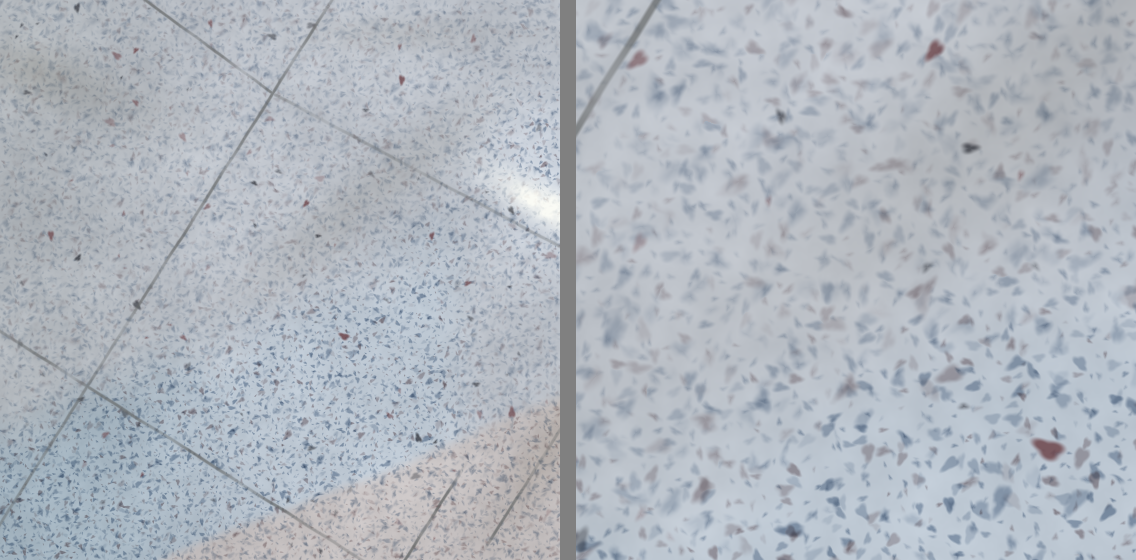
Left, the full canvas; right, a detail of the centre.
Give the GLSL for this texture, as a Shadertoy shader.

```glsl
// Worn terrazzo floor seen at an angle: a skewed grid of thin tile joints over
// pale grey stone, with layers of jittered stone chips. Soft stains, a cool
// reflection, a warm corner and a white window glare vary the surface.

vec2 hash2(vec2 p) {
    vec3 q = fract(p.xyx * vec3(.1031, .1030, .0973));
    q += dot(q, q.yzx + 33.33);
    return fract((q.xx + q.yz) * q.zy);
}

float gradDot(vec2 cell, vec2 offset) {
    float angle = 6.2832 * hash2(cell).x;
    return dot(vec2(cos(angle), sin(angle)), offset);
}

// Gradient noise, roughly -0.7 to 0.7
float noise(vec2 p) {
    vec2 i = floor(p), f = p - i, e = vec2(1, 0);
    vec2 w = f * f * f * (f * (f * 6. - 15.) + 10.);
    return mix(mix(gradDot(i, f), gradDot(i + e, f - e), w.x),
               mix(gradDot(i + e.yx, f - e.yx), gradDot(i + 1., f - 1.), w.x), w.y);
}

float fbm(vec2 p) {
    float sum = 0., amp = .6;
    for (int i = 0; i < 4; i++) {
        sum += amp * noise(p);
        p = mat2(1.6, 1.2, -1.2, 1.6) * p + 7.3;
        amp *= .5;
    }
    return sum;
}

// Irregular chips, one per cell: x = coverage, y = random tint
vec2 chips(vec2 p, float seed, float maxRadius, float soft) {
    vec2 best = vec2(0);
    for (int j = -1; j <= 1; j++)
    for (int i = -1; i <= 1; i++) {
        vec2 cell = floor(p) + vec2(i, j);
        vec2 r = hash2(cell + seed), k = hash2(cell + seed + 57.);
        vec2 d = p - cell - .1 - .8 * r;
        float c = cos(6.2832 * k.x), s = sin(6.2832 * k.x);
        d = mat2(c, -s, s, c) * d * vec2(.75, 1.25);
        float lumps = 1. + .2 * sin(3. * atan(d.y, d.x + 1e-5) + 20. * r.x);
        float radius = maxRadius * mix(.2, 1., k.y * k.y) * lumps;
        float cover = 1. - smoothstep(-soft, soft, length(d) - radius);
        cover *= .2 + .8 * fract(k.x * 7. + r.y);
        if (cover > best.x) best = vec2(cover, fract(r.x * 9. + k.y));
    }
    return best;
}

float blob(vec2 p, vec2 center, vec2 axis, vec2 size) {
    p -= center;
    vec2 q = vec2(dot(p, axis), dot(p, vec2(-axis.y, axis.x))) / size;
    return exp(-dot(q, q));
}

void mainImage(out vec4 fragColor, in vec2 fragCoord) {
    vec2 p = fragCoord / iResolution.xy;
    float px = 1. / iResolution.y;
    float cloud = fbm(p * 4.), grain = fbm(p * 38. + 11.);

    // Light zones: a band of cool reflection cut off by a warm lower corner
    float edge = dot(p - vec2(.3, 0), vec2(-.383, .924)) + .02 * cloud;
    float lit = smoothstep(-.015, .015, edge);
    float cool = lit * (1. - smoothstep(.25, .4, edge + .08 * cloud))
               * (1. - smoothstep(.76, .88, p.x));
    float halo = blob(p, vec2(1, .69), vec2(0, 1), vec2(.17, .14));
    float glare = blob(p, vec2(.98, .63), vec2(.87, -.5), vec2(.1, .028));
    float crisp = clamp(cool + halo + .5 * (1. - lit), 0., 1.);

    // Stone base with stains
    vec3 col = mix(vec3(.695, .715, .735), vec3(.75, .77, .80), smoothstep(0., .5, p.x));
    col = mix(col, mix(vec3(.62, .69, .74), vec3(.74, .785, .83),
                       smoothstep(.1, .5, p.x)), cool * .9);
    col = mix(vec3(.77, .75, .75), col, lit);
    col += .09 * cloud + .045 * grain;
    col += halo * vec3(.05, .06, .07);
    float stain = blob(p, vec2(.12, .85), vec2(.94, -.34), vec2(.16, .05))
                + blob(p, vec2(.66, .65), vec2(.78, .62), vec2(.24, .05))
                + blob(p, vec2(.98, .2), vec2(.5, .86), vec2(.16, .04))
                + .6 * blob(p, vec2(.75, .94), vec2(1, 0), vec2(.2, .03));
    col -= stain * vec3(.07, .08, .1) * (.8 + cloud);

    // Fine and medium chips, sharper in the reflections
    for (int i = 0; i < 3; i++) {
        float scale = 96. / pow(1.55, float(i));
        float soft = mix(.17, .08, crisp) + .5 * px * scale;
        vec2 chip = chips(p * scale + .4 * grain, 31. * float(i + 1), .36 - .06 * float(i), soft);
        vec3 shade = mix(vec3(.68, .73, .79), vec3(.74, .69, .7), step(.75, chip.y));
        col = mix(col, col * shade, chip.x * mix(.65, 1.15, crisp));
    }

    // Sparse dark chips, a few of them dull red
    vec2 dark = chips(p * 17., 211., .12, .035 + 9. * px);
    vec3 darkTint = mix(vec3(.24, .25, .28), vec3(.42, .26, .28), step(.82, dark.y));
    col = mix(col, darkTint, dark.x * step(.55, dark.y) * .85);

    // Joint grid: u counts steep joints, v counts shallow ones
    mat2 toTile = inverse(mat2(.545, -.345, .331, .523));
    vec2 tile = toTile * (p - vec2(.156, .31));
    float bend = .1 * abs(p.x - .488) * smoothstep(.3, .8, tile.y);
    float v = (toTile * (p - vec2(.156, .31 + bend))).y, u = tile.x;
    float wobble = .0025 * noise(p * 18.);
    float steep = abs(u - round(u) + wobble) / 1.55;
    float shallow = abs(v - round(v) + wobble) / 1.62;
    float twin = abs(u - 1.17 + wobble) / 1.55;
    float wear = clamp(.75 + 1.1 * noise(p * 13. + 3.), .1, 1.);
    float farFade = 1. - smoothstep(.28, .42, v);
    float joint = (1. - smoothstep(.0008, .0025 + px, steep)) * (u < .5 ? .85 : farFade);
    joint = max(joint, (1. - smoothstep(.0008, .0025 + px, shallow))
                       * (v > .5 && u > 0. ? .4 : .85));
    joint = max(joint, (1. - smoothstep(.0008, .0025 + px, twin)) * smoothstep(.2, .28, v)
                       * (1. - smoothstep(.5, .65, v)));
    float grime = exp(-min(steep + step(.5, u), shallow) * 130.);
    col -= .035 * grime * wear;
    col = mix(col, vec3(.40, .41, .41), joint * wear * .8);

    // Window glare bleaches the surface
    col = mix(col, vec3(1, 1, .97), clamp(glare * (1.1 + grain), 0., 1.) * .9);
    fragColor = vec4(clamp(col, 0., 1.), 1);
}
```
